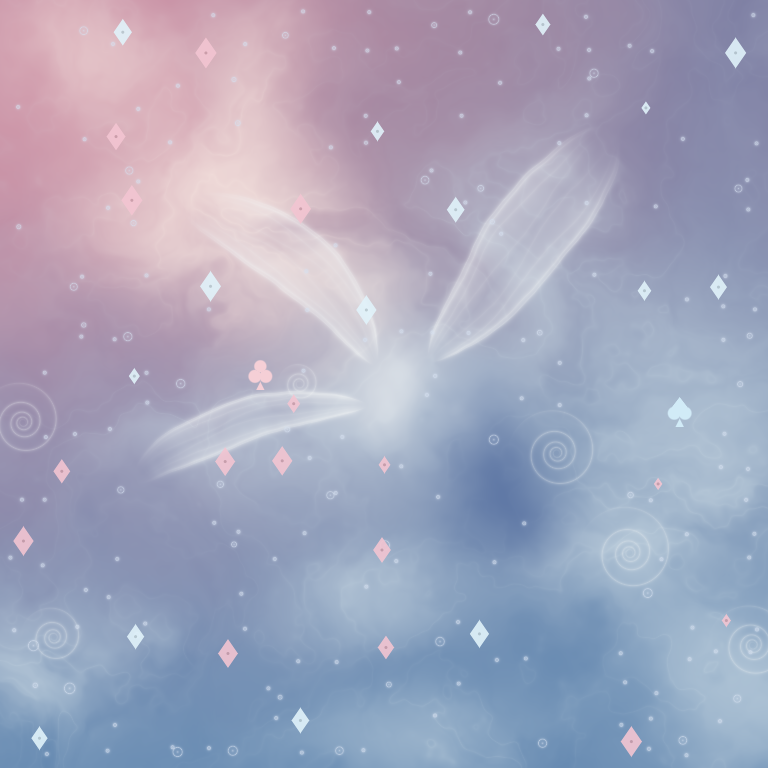
Write a WebGL 1 fragment shader that draws this background.

```glsl
precision highp float;
uniform vec2 u_resolution;

float hash(vec2 p) {
  vec3 q = fract(p.xyx * 0.1031);
  q += dot(q, q.yzx + 33.33);
  return fract((q.x + q.y) * q.z);
}

float noise(vec2 p) {
  vec2 i = floor(p), f = fract(p);
  f = f * f * (3.0 - 2.0 * f);
  return mix(mix(hash(i), hash(i + vec2(1, 0)), f.x),
             mix(hash(i + vec2(0, 1)), hash(i + 1.0), f.x), f.y);
}

float fbm(vec2 p) {
  float sum = 0.0, amp = 0.5;
  for (int i = 0; i < 5; i++) {
    sum += amp * noise(p);
    p = mat2(1.6, 1.2, -1.2, 1.6) * p + 7.3;
    amp *= 0.5;
  }
  return sum;
}

float glow(vec2 p, vec2 center, vec2 radius) {
  vec2 q = (p - center) / radius;
  return exp(-dot(q, q));
}

// Leaf-shaped veil with fine fibres running from root to tip
float wing(vec2 p, vec2 root, vec2 tip, float width, float bend) {
  vec2 axis = tip - root, q = p - root;
  float len = length(axis);
  axis /= len;
  float t = dot(q, axis) / len;
  float side = axis.x * q.y - axis.y * q.x - bend * 4.0 * t * (1.0 - t);
  float span = width * pow(max(t, 0.0), 0.7) * sqrt(max(1.0 - t, 0.0)) * 1.8 + 0.001;
  float v = side / span;
  float light = 0.28 * smoothstep(1.05, 0.9, abs(v)) * (0.5 + abs(v));
  for (int i = 0; i < 8; i++) {
    float k = cos(float(i) * 0.449);
    float wave = 0.12 * sin(t * 9.0 + float(i) * 2.0) * (1.0 - k * k);
    light += (0.12 + 0.4 * k * k * k * k) * exp(-abs(v - k - wave) * span / 0.0025);
  }
  return light * smoothstep(0.0, 0.1, t) * smoothstep(1.0, 0.65, t);
}

float curl(vec2 p, vec2 center, float radius) {
  vec2 q = p - center;
  float r = length(q) + 0.0001;
  float turn = fract(log(r / radius) * 1.5 - atan(q.y, q.x) / 6.2832);
  float line = exp(-abs(turn - 0.5) * r / 0.0022);
  return line * smoothstep(radius, radius * 0.65, r) * smoothstep(0.002, 0.008, r);
}

float disc(vec2 p, vec2 center, float radius) {
  return smoothstep(0.0012, -0.0012, length(p - center) - radius);
}

// Suit pip: three lobes over a flared stem, or a pointed top
float pip(vec2 p, float pointed) {
  float lobes = max(disc(vec2(abs(p.x), p.y), vec2(0.007, -0.003), 0.0085),
                    disc(p, vec2(0, 0.010), 0.008) * (1.0 - pointed));
  float point = smoothstep(0.001, -0.001, abs(p.x) * 1.3 + abs(p.y) - 0.018) * step(0.0, p.y);
  float stem = smoothstep(0.001, -0.001, abs(p.x) + p.y * 0.5 + 0.005) * step(-0.021, p.y);
  return max(max(lobes, point * pointed), stem);
}

void main() {
  vec2 p = gl_FragCoord.xy / u_resolution;
  vec2 warp = vec2(fbm(p * 5.0), fbm(p * 5.0 + 19.0)) - 0.48;
  vec2 w = p + warp * 0.16;
  float mist = fbm(w * 7.0 + warp * 3.0);

  // Rose to violet sky falling into blue
  vec3 top = mix(vec3(0.80, 0.53, 0.61), vec3(0.61, 0.48, 0.59), smoothstep(0.15, 0.6, w.x));
  top = mix(top, vec3(0.47, 0.47, 0.62), smoothstep(0.55, 1.0, w.x));
  vec3 middle = mix(vec3(0.57, 0.51, 0.64), vec3(0.45, 0.54, 0.68), smoothstep(0.1, 0.8, w.x));
  vec3 color = mix(vec3(0.35, 0.50, 0.67), middle, smoothstep(0.0, 0.5, w.y));
  color = mix(color, top, smoothstep(0.42, 0.85, w.y));

  // Warm and cool clouds
  float warm = glow(w, vec2(0.27, 0.73), vec2(0.13, 0.11)) * 1.5
    + glow(w, vec2(0.31, 0.87), vec2(0.06, 0.10)) * 0.8
    + glow(w, vec2(0.12, 0.93), vec2(0.09, 0.07)) * 0.6
    + glow(w, vec2(0.40, 0.64), vec2(0.13, 0.10)) * 0.8;
  float cool = glow(w, vec2(0.52, 0.49), vec2(0.16, 0.12)) * 0.8
    + glow(w, vec2(0.70, 0.70), vec2(0.12, 0.13)) * 0.6
    + glow(w, vec2(0.30, 0.42), vec2(0.15, 0.07)) * 0.5
    + glow(w, vec2(0.90, 0.53), vec2(0.14, 0.13)) * 0.7
    + glow(w, vec2(0.82, 0.28), vec2(0.10, 0.08))
    + glow(w, vec2(0.51, 0.23), vec2(0.12, 0.06)) * 0.7
    + glow(w, vec2(0.95, 0.11), vec2(0.10, 0.09)) * 0.8
    + glow(w, vec2(0.57, 0.05), vec2(0.14, 0.05)) * 0.6
    + glow(w, vec2(0.06, 0.14), vec2(0.10, 0.08)) * 0.8
    + glow(w, vec2(0.95, 0.36), vec2(0.09, 0.08)) * 0.7 + 0.16;
  float ridge = pow(1.0 - abs(2.0 * noise(w * 13.0 + warp * 9.0) - 1.0), 8.0);
  float texture = 0.35 + 1.35 * mist;
  color = mix(color, vec3(0.79, 0.85, 0.89), 1.0 - exp(-cool * (texture + 0.25 * ridge)));
  color = mix(color, vec3(0.96, 0.89, 0.87), 1.0 - exp(-warm * (texture + 0.2 * ridge)));
  float shade = glow(w, vec2(0.68, 0.34), vec2(0.075, 0.07))
    + 0.45 * glow(w, vec2(0.65, 0.44), vec2(0.05, 0.08));
  color = mix(color, vec3(0.34, 0.44, 0.63), shade * 0.75);

  // Wings, bright heart and curls
  vec2 q = p + warp * 0.025;
  float light = wing(q, vec2(0.49, 0.525), vec2(0.24, 0.74), 0.055, -0.035)
    + wing(q, vec2(0.56, 0.53), vec2(0.80, 0.83), 0.065, 0.0)
    + wing(q, vec2(0.48, 0.475), vec2(0.18, 0.37), 0.035, -0.03);
  light += 0.75 * glow(w, vec2(0.525, 0.495), vec2(0.055, 0.05));
  light += 0.4 * (curl(p, vec2(0.725, 0.41), 0.065) + curl(p, vec2(0.03, 0.45), 0.06)
    + curl(p, vec2(0.98, 0.16), 0.06) + curl(p, vec2(0.82, 0.28), 0.07)
    + curl(p, vec2(0.39, 0.50), 0.03) + curl(p, vec2(0.07, 0.17), 0.045));
  color = mix(color, vec3(0.95, 0.96, 0.96), 1.0 - exp(-light));

  // Small rings and sparks
  for (int i = 0; i < 2; i++) {
    float cells = 15.0 + 9.0 * float(i);
    vec2 id = floor(p * cells) + 61.0 * float(i);
    vec2 f = (fract(p * cells) - 0.3 - 0.4 * vec2(hash(id), hash(id + 9.0))) / cells;
    float size = 0.002 + 0.005 * hash(id + 23.0) * (1.0 - float(i));
    float ring = exp(-abs(length(f) - size) / 0.0009) + exp(-length(f) / 0.0015);
    color = mix(color, vec3(0.84, 0.88, 0.94), min(ring, 1.0) * 0.65 * step(0.78, hash(id + 41.0)));
  }

  // Scattered diamonds, pale or rose, with a faint central mark
  vec2 id = floor(p * 9.0);
  vec2 f = fract(p * 9.0) - 0.25 - 0.5 * vec2(hash(id + 3.0), hash(id + 17.0));
  float size = mix(0.07, 0.19, hash(id + 31.0));
  float d = abs(f.x) * 1.45 + abs(f.y);
  vec3 paper = mix(vec3(0.88, 0.95, 0.98), vec3(0.95, 0.77, 0.82), step(0.57, hash(id + 53.0)));
  paper -= 0.16 * smoothstep(0.025, 0.01, length(f));
  color = mix(color, paper, 0.9 * smoothstep(0.012, -0.012, d - size) * step(0.52, hash(id + 71.0)));
  color = mix(color, vec3(0.96, 0.81, 0.84), pip(p - vec2(0.339, 0.513), 0.0));
  color = mix(color, vec3(0.82, 0.92, 0.97), pip(p - vec2(0.885, 0.465), 1.0));
  gl_FragColor = vec4(color, 1.0);
}
```
